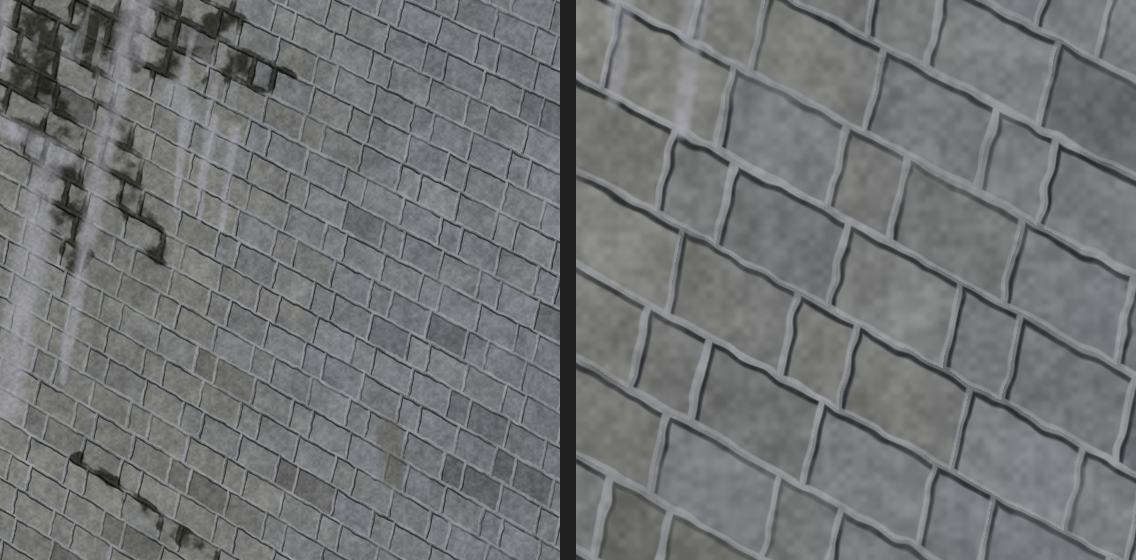
Left: the whole. Right: its middle third, enlarged.
Write a Shadertoy shader that draws this texture.

```glsl
// Weathered grey brick wall seen at a tilt, with moss, pale lime runs and dark cracks.

const float COURSE = 0.0575;  // height of one course
const float PERIOD = 0.191;   // length of header + two stretchers
const float HEADER = 0.21;    // header share of the period
const float SLOPE  = 0.54;    // fall of the courses to the right
const float FAN    = 0.12;    // change of that fall across the wall
const float LEAN   = 0.22;    // lean of the upright joints

const vec3 BRICK_WARM = vec3(0.472, 0.475, 0.455);
const vec3 BRICK_COOL = vec3(0.455, 0.465, 0.485);
const vec3 MORTAR     = vec3(0.585, 0.592, 0.605);
const vec3 SHADOW     = vec3(0.175, 0.185, 0.190);
const vec3 MOSS       = vec3(0.140, 0.142, 0.120);
const vec3 LIME       = vec3(0.620, 0.620, 0.650);

float hash(vec2 p) {
    return fract(sin(dot(p, vec2(127.1, 311.7))) * 43758.5453);
}

float noise(vec2 p) {
    vec2 i = floor(p), f = fract(p);
    f = f * f * (3.0 - 2.0 * f);
    return mix(mix(hash(i), hash(i + vec2(1, 0)), f.x),
               mix(hash(i + vec2(0, 1)), hash(i + vec2(1, 1)), f.x), f.y);
}

float fbm(vec2 p) {
    float sum = 0.0, amp = 0.5;
    for (int i = 0; i < 4; i++) {
        sum += amp * noise(p);
        p = p * 2.03 + 17.3;
        amp *= 0.5;
    }
    return sum / 0.9375;
}

// Soft tapered stroke from a to b; width goes from w.x to w.y.
float stroke(vec2 p, vec2 a, vec2 b, vec2 w) {
    vec2 ab = b - a;
    float h = clamp(dot(p - a, ab) / dot(ab, ab), 0.0, 1.0);
    float d = length(p - a - ab * h);
    float r = mix(w.x, w.y, h);
    return 1.0 - smoothstep(0.35 * r, 1.25 * r, d);
}

// Distances to the left, right, top and bottom edges of a brick; id names the brick.
vec4 brickEdges(vec2 p, out vec2 id) {
    vec2 c = p - 0.5;
    float across = p.y - SLOPE * p.x - FAN * c.x * (c.y - 0.5 * c.x);
    float row = (across - 0.197) / COURSE + 1.0;
    float course = floor(row);
    float shift = 0.5 * mod(course, 2.0) + 0.09 * (hash(vec2(course, 4.0)) - 0.5);
    float along = (p.x + LEAN * p.y - 0.602) / PERIOD + 0.5 * HEADER + shift;
    float x = fract(along), middle = 0.5 * (1.0 + HEADER);
    float first = x < HEADER ? 0.0 : (x < middle ? HEADER : middle);
    float last  = x < HEADER ? HEADER : (x < middle ? middle : 1.0);
    id = vec2(floor(along) * 3.0 + floor(first * 4.0), course);
    float y = fract(row);
    return vec4(vec2(x - first, last - x) * PERIOD, vec2(y, 1.0 - y) * COURSE * 0.88);
}

// Brick colour in rgb, closeness to a joint in alpha.
vec4 brickwork(vec2 p, float pixel) {
    vec2 id;
    vec2 wobble = vec2(noise(p * 90.0), noise(p * 90.0 + 40.0)) - 0.5;
    vec4 edge = brickEdges(p + wobble * 0.0028, id);
    float tone = hash(id) - 0.5;
    float tint = smoothstep(0.1, 0.9, p.x) + 0.6 * (hash(id + 31.0) - 0.5);
    vec3 col = mix(BRICK_WARM, BRICK_COOL, clamp(tint, 0.0, 1.0));
    col *= 1.0 + 0.10 * tone + 0.22 * (fbm(p * 28.0) - 0.5) + 0.15 * (noise(p * 105.0) - 0.5);
    col *= 1.0 - 0.13 * step(0.93, hash(id + 7.0));

    // Light joints, with a shadow on the upper and left brick edges.
    float width = mix(0.0016, 0.0030, noise(p * 14.0 + 5.0));
    float soft = max(pixel, 0.0008);
    float wear = smoothstep(0.25, 0.65, fbm(p * 16.0 + 9.0));
    float lit = min(edge.x + 0.0006, edge.z);
    float nearest = min(min(edge.x, edge.z), min(edge.y, edge.w));
    float shade = 1.0 - smoothstep(width + 0.0018, width + 0.0042, lit);
    col = mix(col, SHADOW, shade * mix(0.35, 0.95, wear));
    float joint = 1.0 - smoothstep(width - soft, width + soft, nearest);
    col = mix(col, MORTAR, joint * mix(0.5, 1.0, noise(p * 40.0)));
    return vec4(col, 1.0 - smoothstep(0.002, 0.009, nearest));
}

float mossMask(vec2 p, float crevice) {
    float area = stroke(p, vec2(0.0, 0.05), vec2(0.34, 0.02), vec2(0.21, 0.14));
    area = max(area, stroke(p, vec2(0.08, 0.20), vec2(0.14, 0.46), vec2(0.10, 0.04)));
    area = max(area, 0.8 * stroke(p, vec2(0.16, 0.20), vec2(0.29, 0.46), vec2(0.10, 0.03)));
    area = max(area, stroke(p, vec2(0.25, 0.08), vec2(0.50, 0.14), vec2(0.09, 0.04)));
    area = max(area, 0.85 * stroke(p, vec2(0.14, 0.82), vec2(0.38, 1.0), vec2(0.022, 0.028)));
    return smoothstep(0.46, 0.74, area * (0.06 + 1.05 * fbm(p * 26.0) + 0.26 * crevice));
}

float limeMask(vec2 p) {
    p.x += 0.014 * (fbm(p * vec2(18.0, 10.0)) - 0.5);
    float m = stroke(p, vec2(0.25, 0.0), vec2(0.19, 0.25), vec2(0.038, 0.023));
    m = max(m, stroke(p, vec2(0.19, 0.25), vec2(0.14, 0.50), vec2(0.021, 0.017)));
    m = max(m, stroke(p, vec2(0.14, 0.50), vec2(0.11, 0.68), vec2(0.019, 0.008)));
    m = max(m, stroke(p, vec2(0.0, 0.22), vec2(0.12, 0.28), vec2(0.018, 0.022)));
    m = max(m, stroke(p, vec2(0.085, 0.29), vec2(0.01, 0.72), vec2(0.032, 0.038)));
    m = max(m, stroke(p, vec2(0.01, 0.0), vec2(0.0, 0.12), vec2(0.018, 0.010)));
    for (float i = 0.0; i < 3.0; i++) {
        vec2 top = vec2(0.335 + 0.042 * i, 0.195 + 0.018 * i);
        m = max(m, stroke(p, top, top + vec2(-0.024, 0.18), vec2(0.013, 0.006)));
    }
    // Thin drips over the mossy corner.
    float drips = smoothstep(0.58, 0.78, noise(vec2((p.x + 0.2 * p.y) * 75.0, p.y * 11.0)));
    m = max(m, drips * 0.7 * stroke(p, vec2(0.1, 0.02), vec2(0.36, 0.14), vec2(0.11, 0.08)));
    return m * mix(0.5, 1.0, noise(vec2((p.x + 0.25 * p.y) * 110.0, p.y * 22.0)));
}

void mainImage(out vec4 fragColor, in vec2 fragCoord) {
    vec2 p = fragCoord / iResolution.xy;
    p.y = 1.0 - p.y;   // measure downwards, the way water runs
    vec4 wall = brickwork(p, 1.0 / iResolution.y);

    // Broad grime, a brown patch, moss, then lime on top.
    vec3 col = wall.rgb * (1.0 + 0.14 * (fbm(p * 6.0 + 3.0) - 0.5));
    float patchMask = stroke(p, vec2(0.695, 0.77), vec2(0.70, 0.85), vec2(0.025));
    col = mix(col, vec3(0.38, 0.37, 0.33), 0.55 * patchMask);
    col = mix(col, MOSS + 0.35 * (col - 0.42), 0.9 * mossMask(p, wall.a));
    col = mix(col, LIME, 0.85 * limeMask(p));
    col += 0.07 * (noise(p * 230.0) - 0.5);
    fragColor = vec4(col, 1.0);
}
```
